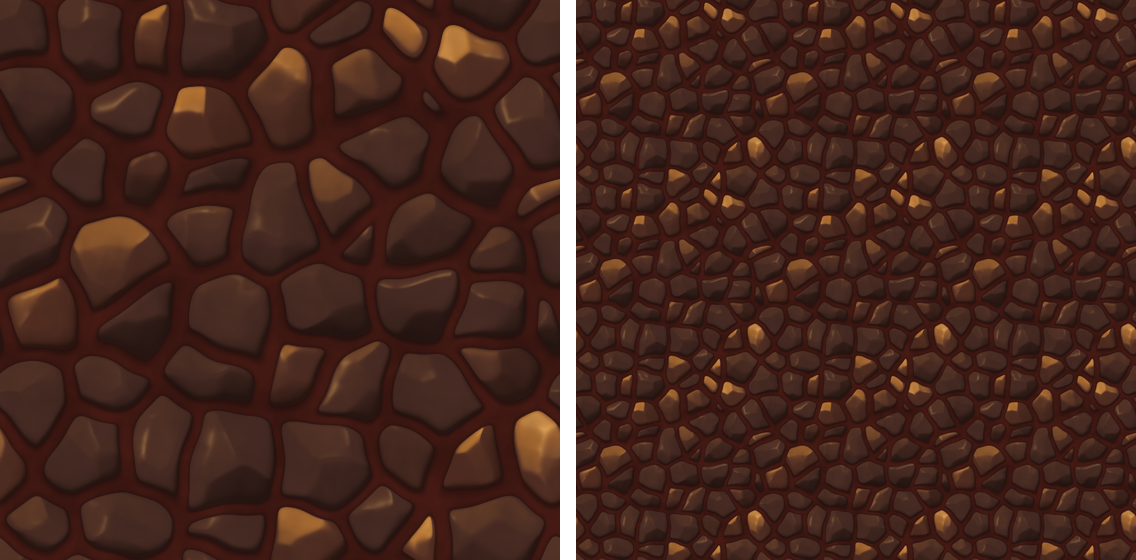
Left: one tile. Right: repeated 3 by 3.
Reproduce this texture procedurally as a three.js fragment shader.

```glsl
// Faceted brown stones, some of them golden, set in dark red earth.
// A wrapped, weighted cellular pattern gives the outlines; each stone is cut
// by a few random planes and lit from the upper left.

varying vec2 vUv;

const vec2 GRID = vec2(7.0, 8.0);       // stones across and up (rows even)
const float JITTER = 0.85;              // scatter of the stone centres
const float SIZE_SPREAD = 0.0065;       // difference between large and small
const float CORNER = 0.006;             // rounding of the outline
const float GAP_MIN = 0.007;            // half gap between stones
const float GAP_SPREAD = 0.013;
const float FACET_SCALE = 0.060;        // typical stone radius
const float FACET_BLEND = 0.030;        // softness of the facet ridges
const float BEVEL_WIDTH = 0.006;
const float EDGE = 0.0014;              // outline smoothing
const vec3 LIGHT_DIR = vec3(-0.30, 0.60, 0.74);

const vec3 EARTH = vec3(0.248, 0.092, 0.070);
const vec3 SHADOW = vec3(0.135, 0.058, 0.047);
const vec3 STONE_DARK = vec3(0.160, 0.084, 0.066);
const vec3 STONE = vec3(0.292, 0.166, 0.130);
const vec3 STONE_LIT = vec3(0.420, 0.255, 0.165);
const vec3 GOLD = vec3(0.680, 0.430, 0.190);
const vec3 GLINT = vec3(0.950, 0.740, 0.420);
const float TAU = 6.2831853;

vec3 hash3(vec2 p) {
  vec3 q = vec3(dot(p, vec2(127.1, 311.7)), dot(p, vec2(269.5, 183.3)),
                dot(p, vec2(419.2, 371.9)));
  return fract(sin(q) * 43758.5453);
}

// Layered sines with whole frequencies, so the result wraps
float mottle(vec2 p) {
  float sum = 0.0;
  float amp = 0.5;
  vec2 f = vec2(3.0, 2.0);
  for (int i = 0; i < 5; i++) {
    float bend = 1.5 * sin(TAU * dot(p, vec2(-f.y, f.x)) + sum * 2.0);
    sum += amp * sin(TAU * dot(p, f) + bend);
    f = vec2(f.x + f.y, f.x * 2.0 - f.y + 1.0);
    amp *= 0.62;
  }
  return sum;
}

// Centre of a stone in xy, its size weight in z
vec3 stoneSeed(vec2 cell) {
  vec2 id = mod(cell, GRID);
  vec3 h = hash3(id + 3.7);
  vec2 offset = 0.5 + (h.xy - 0.5) * JITTER;
  offset.x += 0.5 * mod(id.y, 2.0);
  return vec3((cell + offset) / GRID, h.z * SIZE_SPREAD);
}

// Soft minimum of random planes: surface slope in xy, ridge strength in z
vec3 cutFacets(vec2 q, vec2 id) {
  vec2 tilt = (hash3(id + 51.3).xy - 0.5) * 0.5;
  float w = exp(clamp(dot(tilt, q) / FACET_BLEND, -40.0, 40.0));
  float total = w;
  float squares = w * w;
  vec2 slope = tilt * w;
  for (int k = 0; k < 5; k++) {
    vec3 h = hash3(id + 17.1 * float(k + 1));
    float angle = TAU * (float(k) + h.x) / 5.0;
    vec2 dir = vec2(cos(angle), sin(angle));
    float steep = mix(0.35, 1.0, h.y) * (dir.y < 0.0 ? 0.65 : 1.0);
    float height = steep * (mix(0.2, 0.9, h.z) - dot(dir, q));
    w = exp(clamp(-height / FACET_BLEND, -40.0, 40.0));
    total += w;
    squares += w * w;
    slope += dir * steep * w;
  }
  return vec3(slope / total, 1.0 - squares / (total * total));
}

void main() {
  // Slightly wavy outlines
  vec2 p = vUv + 0.004 * vec2(sin(TAU * (7.0 * vUv.y + 3.0 * vUv.x)),
                              sin(TAU * (8.0 * vUv.x - 5.0 * vUv.y)));

  // Owner of this point
  vec2 base = floor(p * GRID);
  vec2 cell = base;
  vec3 seed = vec3(0.0);
  float best = 10.0;
  for (int j = -2; j <= 2; j++) for (int i = -2; i <= 2; i++) {
    vec2 c = base + vec2(float(i), float(j));
    vec3 s = stoneSeed(c);
    vec2 r = p - s.xy;
    float power = dot(r, r) - s.z;
    if (power < best) { best = power; seed = s; cell = c; }
  }

  // Rounded distance to the cell border and its outward direction
  float sum = 0.0;
  vec2 outward = vec2(0.0);
  for (int j = -2; j <= 2; j++) for (int i = -2; i <= 2; i++) {
    if (i == 0 && j == 0) continue;
    vec3 s = stoneSeed(cell + vec2(float(i), float(j)));
    vec2 r = p - s.xy;
    vec2 span = s.xy - seed.xy;
    float len = max(length(span), 0.001);
    float w = exp(-max(dot(r, r) - s.z - best, 0.0) / (2.0 * len * CORNER));
    sum += w;
    outward += w * span / len;
  }
  float border = -CORNER * log(max(sum, 1e-20));
  outward /= max(sum, 1e-20);

  vec2 id = mod(cell, GRID);
  vec3 traits = hash3(id + 29.4);
  float inside = border - GAP_MIN - GAP_SPREAD * traits.x;
  float depth = max(inside, 0.0);
  float grain = mottle(vUv);

  // Earth with contact shadow, deeper below the stones
  float reach = 0.0025 + 0.006 * max(-outward.y, 0.0);
  float shade = exp(min(inside, 0.0) / reach) * smoothstep(0.0, 0.008, border);
  vec3 earth = mix(EARTH * (1.0 + 0.12 * grain), SHADOW, 0.85 * shade);

  // Stone lighting, with warm stones brighter as a whole
  vec2 q = (p - seed.xy) / FACET_SCALE;
  float warm = smoothstep(0.50, 0.95, traits.y);
  vec3 facets = cutFacets(q, id);
  float bevel = exp(-depth / BEVEL_WIDTH);
  vec3 normal = normalize(vec3(facets.xy + outward * bevel * 1.1, 1.0));
  float lit = dot(normal, normalize(LIGHT_DIR)) + 0.07 * q.y + 0.035 * grain;
  lit += 0.12 * warm + 0.16 * (traits.z - 0.5) - 0.22 * exp(-depth / 0.0025);

  // Stone colour: warm stones glow where they face the light
  vec3 stone = mix(STONE_DARK, STONE, smoothstep(0.08, 0.70, lit));
  stone *= mix(vec3(0.92, 0.98, 1.03), vec3(1.05, 1.02, 0.96), warm);
  stone = mix(stone, STONE_LIT, smoothstep(0.72, 1.02, lit) * (0.3 + 0.7 * warm));
  stone = mix(stone, GOLD, smoothstep(0.86, 1.14, lit + 0.06 * q.y) * warm);

  // Bright ridges and small glints near the upper left rim
  float ridge = facets.z * smoothstep(0.78, 1.02, lit) * smoothstep(0.0, 0.7, grain);
  float shine = smoothstep(1.06, 1.28, lit) * warm;
  vec2 glintDir = normalize(vec2(mix(-0.8, 0.3, traits.z), 1.0));
  float rim = (inside - 0.009) / 0.003;
  float glint = exp(-rim * rim) * smoothstep(0.93, 1.0, dot(outward, glintDir));
  glint *= smoothstep(0.35, 0.8, traits.y) * smoothstep(-0.2, 0.5, grain);
  stone = mix(stone, GLINT, clamp(0.5 * ridge + 0.5 * shine + 0.5 * glint, 0.0, 1.0));
  stone *= 1.0 + 0.05 * grain;

  gl_FragColor = vec4(mix(earth, stone, smoothstep(-EDGE, EDGE, inside)), 1.0);
}
```
